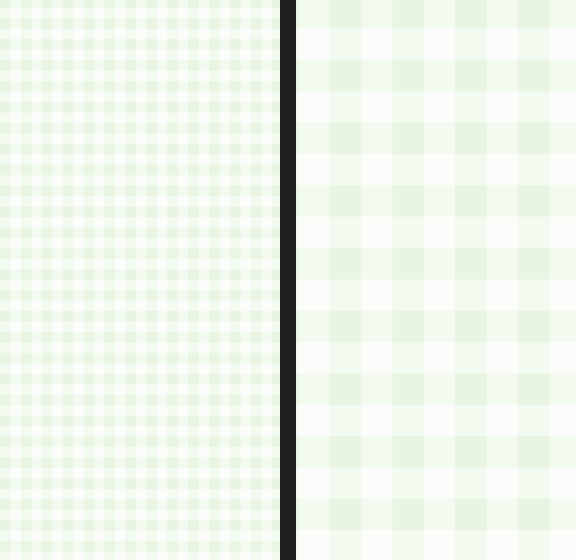
Left: the whole. Right: its middle third, enlarged.
Give the GLSL for this pattern, as a WebGL 2 fragment shader.

```glsl
#version 300 es
precision highp float;
// Pale green gingham: translucent vertical and horizontal bands crossing on white.

#define REPEATS_ACROSS 13.39
#define BAND_WIDTH 0.505
#define BAND_START vec2(0.0, 0.40)
#define WHITE_CLOTH vec3(0.988, 0.992, 0.986)
#define SINGLE_BAND vec3(0.951, 0.980, 0.937)
#define CROSSED_BANDS vec3(0.908, 0.960, 0.886)

uniform vec2 u_resolution;
out vec4 fragColor;

// Coverage of a repeating band that starts at each whole number.
float band(float position, float pixel) {
    float fromCentre = abs(fract(position - 0.5 * BAND_WIDTH + 0.5) - 0.5);
    return clamp(0.5 + (0.5 * BAND_WIDTH - fromCentre) / pixel, 0.0, 1.0);
}

void main() {
    // One unit is one repeat; cells stay square because both axes use the width.
    float pixel = REPEATS_ACROSS / u_resolution.x;
    vec2 cloth = gl_FragCoord.xy * pixel - BAND_START;

    float column = band(cloth.x, pixel);
    float row = band(cloth.y, pixel);

    // Blend by how many bands overlap: none, one or two.
    vec3 offRow = mix(WHITE_CLOTH, SINGLE_BAND, column);
    vec3 onRow = mix(SINGLE_BAND, CROSSED_BANDS, column);
    fragColor = vec4(mix(offRow, onRow, row), 1.0);
}
```
